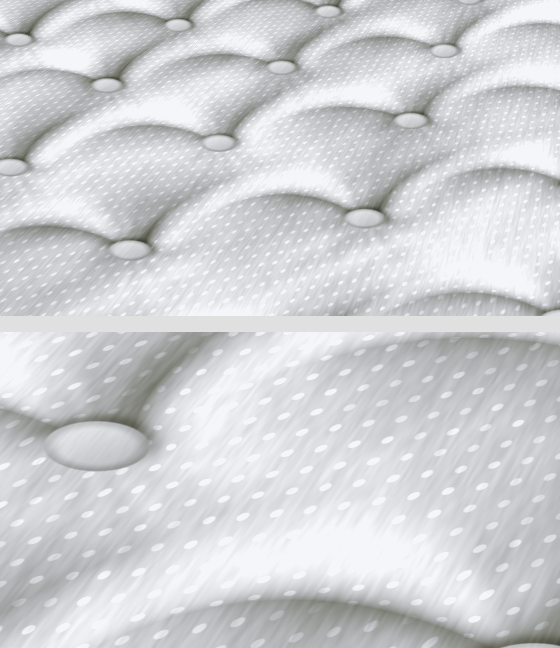
Top, the full canvas; bottom, a detail of the centre.
A Shadertoy shader for this texture:

```glsl
float hash(vec2 p) {
    return fract(sin(dot(p, vec2(127.1, 311.7))) * 43758.5453);
}

float noise(vec2 p) {
    vec2 i = floor(p), f = fract(p);
    f = f * f * (3.0 - 2.0 * f);
    return mix(mix(hash(i), hash(i + vec2(1, 0)), f.x),
               mix(hash(i + vec2(0, 1)), hash(i + vec2(1, 1)), f.x), f.y);
}

float bump(float x, float width) {
    return exp(-x * x / (width * width));
}

// Dark crease with a different falloff on each side
float crease(float e, float below, float above) {
    return exp(-abs(e) / (e < 0.0 ? below : above));
}

// Light and shade of the cloth pulled in by one button at d = 0
float tuftShade(vec2 d, float vary) {
    // Arched fold reaching left along the row
    float s = -d.x;
    float e = d.y - (0.5 * s - 1.65 * s * s) * (0.8 + 0.4 * vary);
    float reach = smoothstep(0.0, 0.06, s) * (1.0 - smoothstep(0.08, 0.4, s));
    float shade = reach * (0.1 * bump(e - 0.03, 0.025) - 0.36 * crease(e, 0.024, 0.007));

    // Valley climbing to the right and bending over
    float f = (0.025 + 9.2 * d.y * d.y - d.x) / sqrt(1.0 + 338.0 * d.y * d.y);
    reach = smoothstep(-0.01, 0.025, d.y) * (1.0 - smoothstep(0.04, 0.18, d.y));
    shade += reach * (0.1 * bump(f + 0.045, 0.028) + 0.08 * bump(f - 0.1, 0.04)
                      - (0.3 + 0.12 * vary) * crease(f, 0.013, 0.034));

    // Pit and radiating pleats
    float r = length(d * vec2(1.0, 1.6));
    float pleat = sin(atan(d.y, d.x) * 9.0 + 6.0 * vary);
    shade += 0.06 * pleat * exp(-r / 0.08) * smoothstep(0.02, 0.07, r);
    return shade - 0.1 * bump(r, 0.06);
}

void mainImage(out vec4 fragColor, in vec2 fragCoord) {
    vec2 p = fragCoord / iResolution.x;

    // Perspective from the button lattice to the canvas
    mat3 view = mat3(0.451, 0.0653, 0.049, 0.2405, 0.2556, 0.209, 0.232, 0.117, 1.0);
    vec3 g = inverse(view) * vec3(p, 1.0);
    vec2 uv = g.xy / g.z;

    // Sum the folds and find the button caps
    float relief = 0.0, cap = 0.0, capTone = 0.0;
    for (int j = -2; j <= 2; j++) {
        for (int i = -2; i <= 2; i++) {
            vec2 cell = floor(uv + 0.5) + vec2(i, j);
            vec3 c = view * vec3(cell, 1.0);
            vec2 d = (p - c.xy / c.z) * c.z;
            relief += tuftShade(d, hash(cell + 7.0));

            vec2 q = d / vec2(0.038, 0.018);
            float rim = length(q) - 1.0;
            float soft = c.z / iResolution.x / 0.018;
            float mask = 1.0 - smoothstep(-soft, soft, rim);
            relief -= 0.22 * bump(max(rim, 0.0), 0.3) * smoothstep(-0.6, 0.6, q.y + 0.5 * q.x);
            if (mask > cap) {
                cap = mask;
                capTone = 0.82 + 0.07 * q.y - 0.05 * q.x - 0.16 * smoothstep(-0.35, 0.0, rim);
            }
        }
    }

    // Loose slanted wrinkles
    vec2 slant = vec2(dot(p, vec2(0.92, 0.4)), dot(p, vec2(-0.4, 0.92)));
    relief += 0.17 * (noise(slant * vec2(4.0, 17.0)) - 0.5);
    relief += 0.09 * (noise(slant * vec2(9.0, 38.0) + 5.0) - 0.5);
    float tone = 0.835 + relief;

    // Woven threads
    float thread = noise(uv * vec2(170.0, 22.0)) + noise(uv * vec2(90.0, 9.0) + 3.0) - 1.0;
    tone += 0.055 * thread;

    // Pin dots, shifted by the relief
    vec2 dotUv = (uv + vec2(0.02, 0.1) * relief) * vec2(18.0, 13.0);
    float blur = max(length(fwidth(dotUv)), 0.02);
    float spot = length(fract(dotUv) - 0.5);
    float dots = 1.0 - smoothstep(0.17 - 0.5 * blur, 0.17 + 0.5 * blur, spot);
    dots *= 0.65 + 0.35 * hash(floor(dotUv));
    tone += dots * 0.14 * smoothstep(0.4, 0.75, tone);

    tone = mix(tone, capTone + 0.03 * thread, cap);
    tone = clamp(tone, 0.27, 0.96);

    // Cool lights, olive shadows
    float blueTint = mix(-0.04, 0.015, smoothstep(0.4, 0.75, tone));
    fragColor = vec4(tone - 0.003, tone + 0.004, tone + blueTint, 1.0);
}
```
